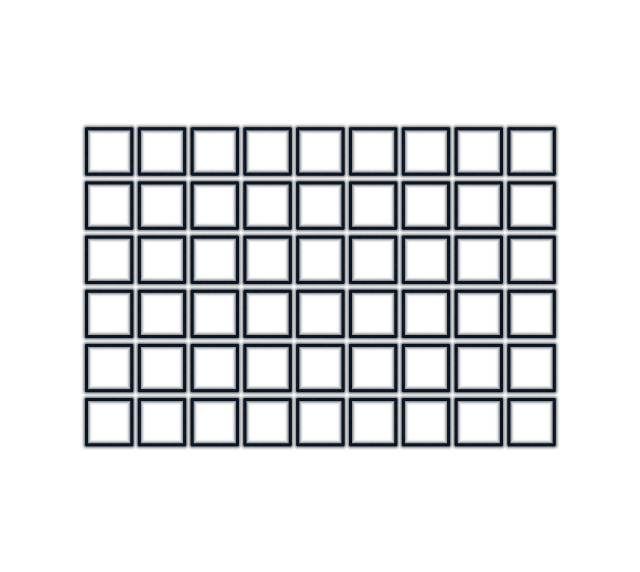
Give the GLSL for this pattern, as a WebGL 1 fragment shader.

```glsl
precision highp float;
// A 9 by 6 grid of hollow navy squares with soft grey halos on white.
// Each point is folded into its nearest cell, where an outer rounded box
// and an inner box bound the frame. All lengths are in canvas widths.
uniform vec2 u_resolution;

#define GRID_COUNT vec2(9.0, 6.0)
#define GRID_CENTER vec2(0.0006, -0.0013)
#define PITCH vec2(0.0825, 0.0846)
#define HALF_SIZE 0.0379
#define STROKE 0.0049
#define CORNER 0.0028
#define HALO_WIDTH 0.0034
#define HALO_STRENGTH 0.42
#define NAVY vec3(0.035, 0.095, 0.165)
#define RIM vec3(0.03, 0.065, 0.11)
#define HALO_COLOR vec3(0.03, 0.04, 0.06)

float roundedBox(vec2 p, float halfSize, float radius) {
  vec2 q = abs(p) - halfSize + radius;
  return length(max(q, 0.0)) + min(max(q.x, q.y), 0.0) - radius;
}

// Layered sines give the ink a faint mottling.
float mottle(vec2 p) {
  float broad = sin(p.x * 310.0 + 2.0 * sin(p.y * 230.0));
  float fine = sin(p.y * 570.0 + 2.0 * sin(p.x * 490.0));
  return 0.5 * (broad + fine);
}

void main() {
  vec2 p = (gl_FragCoord.xy - 0.5 * u_resolution) / u_resolution.x;
  p -= GRID_CENTER;
  float pixel = 1.0 / u_resolution.x;

  // Fold into the nearest cell, stopping at the grid border.
  vec2 lastCell = GRID_COUNT - 1.0;
  vec2 cell = floor(p / PITCH + 0.5 * GRID_COUNT);
  cell = clamp(cell, vec2(0.0), lastCell);
  vec2 local = p - (cell - 0.5 * lastCell) * PITCH;

  // Signed distance to the hollow frame.
  float outer = roundedBox(local, HALF_SIZE, CORNER);
  float inner = roundedBox(local, HALF_SIZE - STROKE, 0.0006);
  float frame = max(outer, -inner);

  // Soft halo on both sides of the frame.
  float reach = max(frame, 0.0) / HALO_WIDTH;
  float halo = HALO_STRENGTH * exp(-reach * reach);
  vec3 color = mix(vec3(1.0), HALO_COLOR, halo);

  // Dark rims around a slightly bluer core.
  float core = smoothstep(0.0, 0.5 * STROKE, -frame);
  vec3 ink = mix(RIM, NAVY, core) * (1.0 + 0.15 * mottle(p));
  float coverage = 1.0 - smoothstep(-0.6 * pixel, 0.6 * pixel, frame);
  gl_FragColor = vec4(mix(color, ink, coverage), 1.0);
}
```
